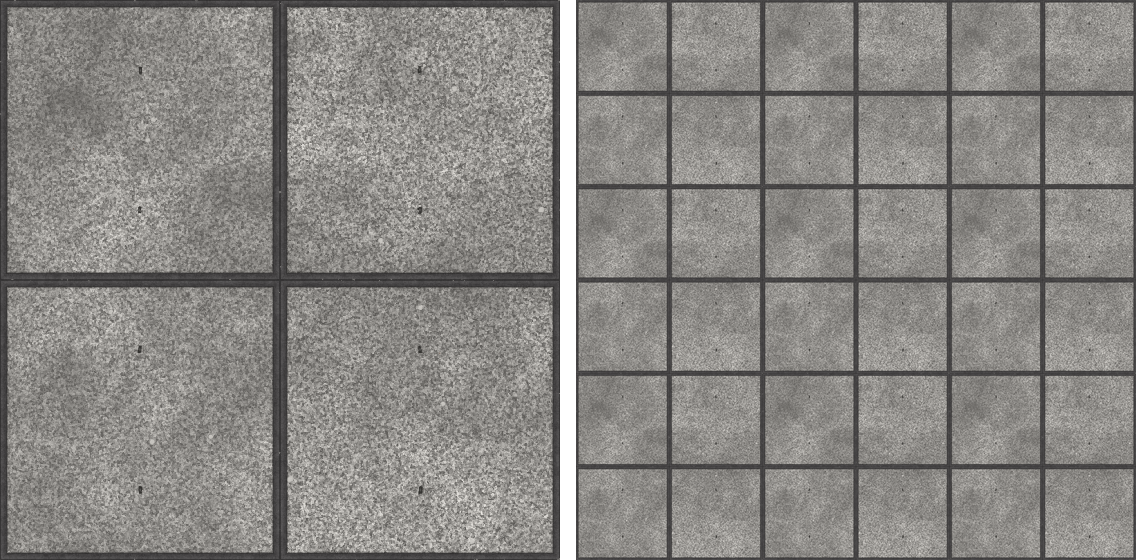
Left: one tile. Right: repeated 3 by 3.
Give the GLSL for this texture, as a WebGL 2 fragment shader.

```glsl
#version 300 es
precision highp float;
// Four speckled concrete slabs, two by two, each held in a dark metal frame.
// Wrapping cellular noise gives both the fine aggregate and the soft stains;
// frames, seams and lifting slots are distance functions in canvas units.

uniform vec2 u_resolution;
out vec4 outColor;

const float TILES = 2.0;            // slabs across and down
const float FRAME_WIDTH = 0.0122;   // frame on one side of a seam
const float SEAM_HALF = 0.0010;     // dark joint between two frames
const float GAP_HALF = 0.0011;      // dark line between frame and slab
const vec2 SLOT_HALF = vec2(0.0031, 0.0064);
const vec2 FLECK_RADIUS = vec2(0.0010, 0.0052);

const vec3 CONCRETE = vec3(0.562, 0.553, 0.538);
const vec3 FRAME = vec3(0.285, 0.278, 0.280);
const vec3 SEAM = vec3(0.13, 0.125, 0.125);
const vec3 SLOT = vec3(0.17, 0.165, 0.155);
const vec3 PALE_FLECK = vec3(0.80, 0.79, 0.77);
const vec3 DARK_FLECK = vec3(0.34, 0.33, 0.32);
const vec3 RUST_FLECK = vec3(0.40, 0.31, 0.25);

const float COARSE_GRAIN = 0.25;
const float FINE_GRAIN = 0.19;
const float STAIN = 0.20;

vec2 hash2(vec2 p) {
    vec3 q = fract(p.xyx * vec3(0.1031, 0.1030, 0.0973));
    q += dot(q, q.yzx + 33.33);
    return fract((q.xx + q.yz) * q.zy);
}

// Blend of random cell values, centred on zero; wraps after n cells.
float cellNoise(vec2 uv, float n, float sharpness, float seed) {
    vec2 p = uv * n;
    vec2 cell = floor(p);
    float total = 0.0, weights = 0.0;
    for (int y = -1; y <= 1; y++)
    for (int x = -1; x <= 1; x++) {
        vec2 id = cell + vec2(x, y);
        vec2 key = mod(id, n) + seed;
        vec2 d = id + hash2(key) - p;
        float w = exp(-sharpness * dot(d, d));
        total += w * hash2(key + 57.0).x;
        weights += w;
    }
    return total / weights - 0.5;
}

// Layered soft cells for the weathering.
float stains(vec2 uv) {
    float sum = 0.0, amp = 0.5, n = 6.0;
    for (int i = 0; i < 4; i++) {
        sum += amp * cellNoise(uv, n, 4.5, 11.0 * float(i) + 3.0);
        amp *= 0.72;
        n = 2.0 * n + 1.0;
    }
    return sum;
}

// Filled inside of a distance, with a smooth edge.
float fill(float d, float aa) {
    return 1.0 - smoothstep(-aa, aa, d);
}

// Sparse round chips: a given share of n by n cells holds one.
float flecks(vec2 uv, float n, float share, float seed, float rough, float aa) {
    vec2 cell = floor(uv * n);
    vec2 pick = hash2(cell + seed);
    vec2 centre = 0.2 + 0.6 * hash2(cell + seed + 31.0);
    float d = length((fract(uv * n) - centre) / n);
    float r = mix(FLECK_RADIUS.x, FLECK_RADIUS.y, pick.y * pick.y);
    return step(pick.x, share) * fill(d - r + rough * 0.0025, aa);
}

void main() {
    vec2 uv = gl_FragCoord.xy / u_resolution;
    float aa = 0.75 / min(u_resolution.x, u_resolution.y);
    vec2 id = floor(uv * TILES);
    vec2 local = (fract(uv * TILES) - 0.5) / TILES;
    vec2 toSeam = 0.5 / TILES - abs(local);
    float edge = min(toSeam.x, toSeam.y);

    float coarse = cellNoise(uv, 250.0, 9.0, 5.0);
    float fine = cellNoise(uv, 420.0, 12.0, 83.0);
    float stain = stains(uv);
    float ragged = cellNoise(uv, 90.0, 5.0, 41.0);

    // Concrete: aggregate, stains and a tone of its own for each slab
    float contrast = mix(0.88, 1.08, id.x) + 0.8 * stain;
    float tone = (COARSE_GRAIN * coarse + FINE_GRAIN * fine) * contrast + STAIN * stain;
    tone += mix(-0.010, 0.012, id.x) + 0.012 * (hash2(id + 7.0).x - 0.5);
    float slabEdge = edge - FRAME_WIDTH + 0.0012 * ragged;
    tone -= 0.06 * exp(-max(slabEdge, 0.0) / 0.003);
    vec3 color = CONCRETE + tone * vec3(1.0, 0.995, 0.98);

    // Chips and dirt
    color = mix(color, PALE_FLECK, 0.9 * flecks(uv, 17.0, 0.09, 19.0, coarse, aa));
    color = mix(color, DARK_FLECK, 0.7 * flecks(uv, 11.0, 0.07, 67.0, coarse, aa));
    color = mix(color, RUST_FLECK, 0.8 * flecks(uv, 6.0, 0.07, 101.0, coarse, aa));

    // Two lifting slots on the centre line, with a little grit inside
    vec2 s = vec2(local.x, abs(local.y) - 0.25 / TILES);
    s += 0.002 * (hash2(id + step(0.0, local.y) * 9.0 + 23.0) - 0.5);
    vec2 box = abs(s) - SLOT_HALF + 0.002;
    float slot = length(max(box, 0.0)) + min(max(box.x, box.y), 0.0) - 0.002;
    color = mix(color, SLOT, 0.9 * fill(slot + 0.002 * coarse, aa));
    color += 0.16 * fill(length(s * vec2(1.0, 0.6)) - 0.0013, aa);

    // Metal frame, shaded across its width, with dark lines on both sides
    vec3 metal = FRAME + 0.05 * fine + 0.05 * ragged;
    metal += 0.025 * sin(6.2832 * edge / FRAME_WIDTH);
    color = mix(color, metal, fill(slabEdge, aa));
    color = mix(color, SEAM, 0.65 * fill(abs(slabEdge) - GAP_HALF * (1.0 + ragged), aa));
    color = mix(color, SEAM, 0.85 * fill(edge - SEAM_HALF, aa));

    // Pale grit caught along the seams
    float grit = smoothstep(0.36, 0.44, coarse) * smoothstep(0.1, 0.25, ragged);
    color = mix(color, CONCRETE, 0.7 * grit * fill(edge - 2.0 * SEAM_HALF, aa));

    outColor = vec4(clamp(color, 0.0, 1.0), 1.0);
}
```
